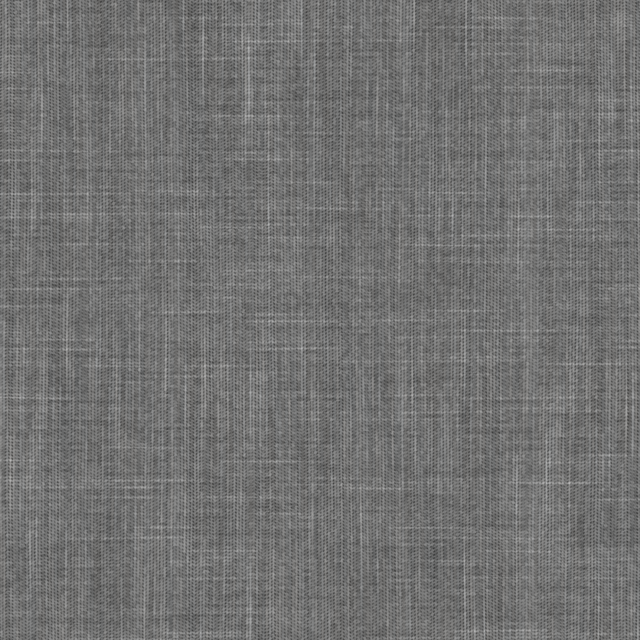
Reproduce this texture procedurally as a WebGL 2 fragment shader.

```glsl
#version 300 es
precision highp float;

uniform vec2 u_resolution;
out vec4 fragColor;

const float TAU = 6.2831853;
const vec2  THREADS = vec2(196.0, 192.0);  // warp and weft threads across the canvas
const vec3  BASE = vec3(0.486, 0.486, 0.484);
const float PIT_DEPTH = 0.190;             // dark gaps between crossings
const float PIT_SLANT = 0.45;
const float WARP_TONE = 0.062;
const float WEFT_TONE = 0.046;
const float BUNDLE_TONE = 0.018;           // broader warp streaks
const float WARP_SLUB = 0.085;
const float WEFT_SLUB = 0.120;
const float WARP_SLUB_SHARE = 0.36;
const float WEFT_SLUB_SHARE = 0.42;
const float GRAIN = 0.085;
const float SHADE = 0.006;                 // wide soft bands
const float TINT = 0.003;
const int   SAMPLES = 3;                   // per axis

float hash(vec2 p) {
    vec3 q = fract(p.xyx * 0.1031);
    q += dot(q, q.yzx + 33.33);
    return fract((q.x + q.y) * q.z);
}

// Layered sines along one thread, about -1 to 1
float drift(float id, float along, float seed) {
    float a = hash(vec2(id, seed));
    float b = hash(vec2(id, seed + 7.0));
    return 0.6 * sin(along * (6.0 + 9.0 * b) + TAU * a)
         + 0.4 * sin(along * (19.0 + 17.0 * a) + TAU * b);
}

// Round thread profile: 1 on the axis, 0 at both edges
float profile(float u) {
    return 0.5 - 0.5 * cos(TAU * u);
}

// Thickened bright stretches on a share of the threads
float slub(float id, float along, float share, float seed) {
    float chosen = step(hash(vec2(id, seed)), share);
    float strength = 0.3 + 0.7 * hash(vec2(id, seed + 3.0));
    return chosen * strength * smoothstep(-0.1, 0.6, drift(id, along, seed + 11.0));
}

vec3 cloth(vec2 p) {
    // Threads stay nearly straight, with a faint lean
    vec2 w = p * THREADS;
    w.x += 0.30 * sin(p.y * 5.0 + p.x * 9.0) + 0.06 * sin(p.y * 31.0 + p.x * 57.0);
    w.y += 0.35 * sin(p.x * 5.0 + p.y * 15.0) + 0.08 * sin(p.x * 27.0 + p.y * 63.0);
    vec2 id = floor(w);
    float warp = profile(w.x);
    float weft = profile(w.y);

    // Staggered pits between warp threads, leaning one way or the other
    float gap = floor(w.x + 0.5);
    float lean = hash(vec2(floor(gap / 3.0), 77.0)) < 0.5 ? -PIT_SLANT : PIT_SLANT;
    float stagger = 0.5 * mod(gap, 2.0) + 0.3 * hash(vec2(gap, 83.0));
    float pitRow = w.y + stagger + lean * (w.x - gap);
    float pit = (1.0 - warp) * (0.5 + 0.5 * cos(TAU * pitRow));
    float pitSize = 0.7 + 0.6 * hash(vec2(gap, 89.0));
    float tone = -PIT_DEPTH * pitSize * pit;

    // Uneven yarn
    tone += WARP_TONE * warp * drift(id.x, p.y, 1.0);
    tone += WEFT_TONE * weft * drift(id.y, p.x, 2.0);
    float bundle = w.x / 3.0;
    tone += BUNDLE_TONE * profile(bundle) * drift(floor(bundle), p.y, 4.0);

    // Bright slubs, the weft ones broken by the warp passing over
    tone += WARP_SLUB * warp * slub(id.x, p.y, WARP_SLUB_SHARE, 21.0);
    tone += WEFT_SLUB * weft * (0.6 + 0.4 * warp) * slub(id.y, p.x, WEFT_SLUB_SHARE, 43.0);

    // Fibre grain and wide shading
    tone += GRAIN * (hash(id + 91.0) - 0.5);
    tone += SHADE * (sin(p.x * 14.0 + 1.7 + 0.6 * sin(p.y * 3.0)) + 0.6 * sin(p.x * 31.0 + p.y * 2.0));

    float tint = TINT * drift(id.x, p.y, 61.0);
    return BASE + tone + tint * vec3(-1.0, 0.0, 1.0);
}

void main() {
    float side = min(u_resolution.x, u_resolution.y);
    vec3 sum = vec3(0.0);
    for (int j = 0; j < SAMPLES; j++) {
        for (int i = 0; i < SAMPLES; i++) {
            vec2 offset = (vec2(i, j) + 0.5) / float(SAMPLES) - 0.5;
            sum += cloth((gl_FragCoord.xy + offset) / side);
        }
    }
    fragColor = vec4(sum / float(SAMPLES * SAMPLES), 1.0);
}
```
